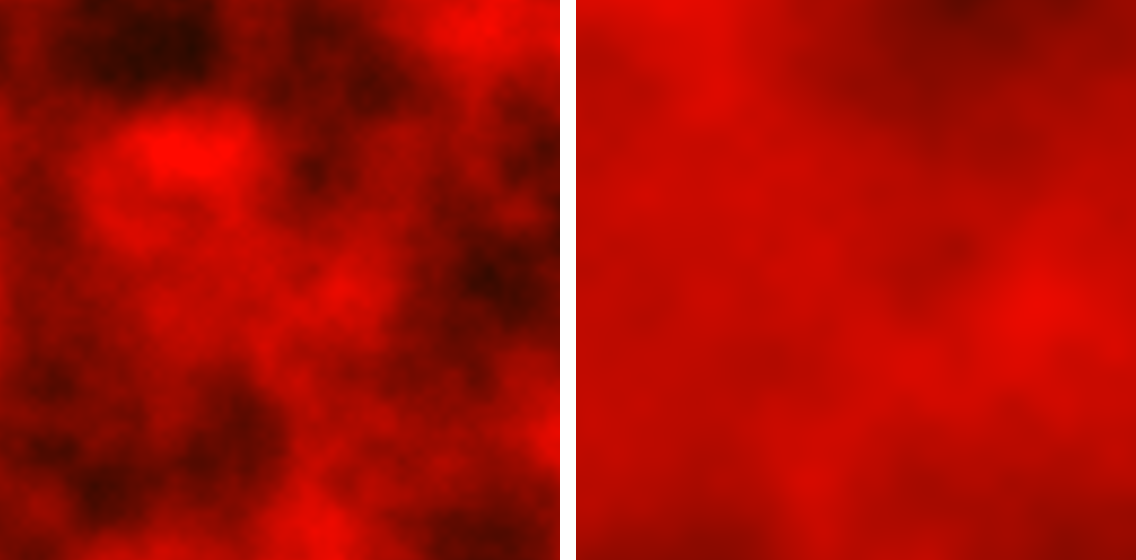
Left: the whole. Right: its middle third, enlarged.
Write a Shadertoy shader that draws this texture.

```glsl
const float BASE_CELLS = 4.0;    // broadest clouds across the canvas
const int OCTAVES = 5;
const float GAIN = 0.5;
const float MEAN_RED = 0.635;
const float CONTRAST = 1.38;
const float GREEN_TINT = 0.04;

float hash(vec2 cell) {
    vec3 p = fract(vec3(cell.xyx) * 0.1031);
    p += dot(p, p.yzx + 33.33);
    return fract((p.x + p.y) * p.z);
}

// Smoothly interpolated random lattice
float valueNoise(vec2 p) {
    vec2 cell = floor(p);
    vec2 f = fract(p);
    vec2 blend = f * f * (3.0 - 2.0 * f);
    float low = mix(hash(cell), hash(cell + vec2(1.0, 0.0)), blend.x);
    float high = mix(hash(cell + vec2(0.0, 1.0)), hash(cell + vec2(1.0, 1.0)), blend.x);
    return mix(low, high, blend.y);
}

// Layers of noise, each twice as fine and weaker by the gain
float cloud(vec2 p, float gain) {
    float sum = 0.0;
    float total = 0.0;
    float weight = 1.0;
    for (int i = 0; i < OCTAVES; i++) {
        sum += weight * valueNoise(p);
        total += weight;
        weight *= gain;
        p = p * 2.0 + vec2(17.3, 41.7);
    }
    return sum / total;
}

// Black-to-red ramp with a constant trace of green
vec3 emberColor(float density, float contrast) {
    float red = MEAN_RED + contrast * (density - 0.5);
    return vec3(clamp(red, 0.06, 1.0), GREEN_TINT, 0.0);
}

void mainImage(out vec4 fragColor, in vec2 fragCoord) {
    vec2 uv = fragCoord / iResolution.y;
    float density = cloud(uv * BASE_CELLS + vec2(23.6, 59.2), GAIN);
    fragColor = vec4(emberColor(density, CONTRAST), 1.0);
}
```
